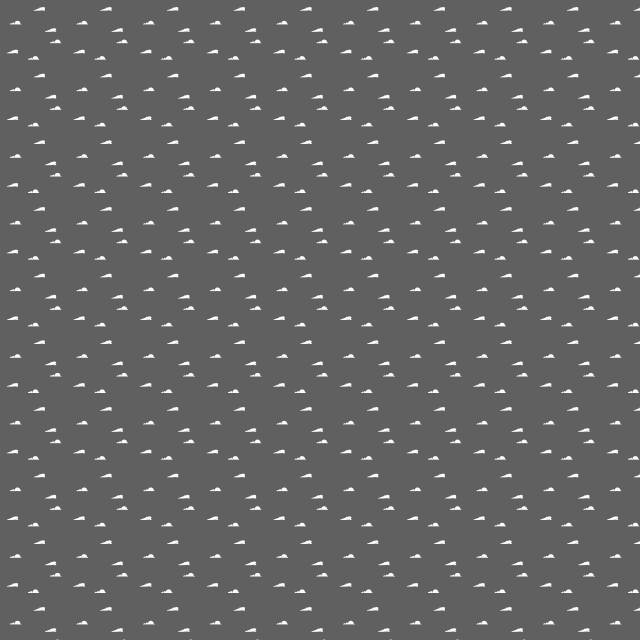
Give the GLSL for this pattern, as a Shadertoy shader.

```glsl
// Small flat-bottomed white clouds, in two shapes, tiled over plain grey.

float circle(vec2 p, vec2 center, float radius) {
    return length(p - center) - radius;
}

// Long wedge rising from a thin left tip to a blunt, notched right end.
float wedgeCloud(vec2 p) {
    vec2 tip = vec2(-6.2, 0.1), axis = vec2(10.4, 2.3);
    float h = clamp(dot(p - tip, axis) / dot(axis, axis), 0.0, 1.0);
    float d = length(p - tip - axis * h) - mix(0.5, 2.0, h);
    d = min(d, circle(p, vec2(1.2, 2.2), 1.6));
    d = min(d, circle(p, vec2(5.5, 2.9), 1.2));
    d = min(d, circle(p, vec2(5.6, 0.7), 1.1));
    return max(d, -p.y);
}

// Large dome on the right with low lobes trailing to the left.
float domeCloud(vec2 p) {
    float d = circle(p, vec2(2.3, 0.8), 3.5);
    d = min(d, circle(p, vec2(5.6, 0.0), 1.1));
    d = min(d, circle(p, vec2(-2.5, 0.6), 1.6));
    d = min(d, circle(p, vec2(-5.2, 0.0), 1.4));
    return max(d, -p.y);
}

void mainImage(out vec4 fragColor, in vec2 fragCoord) {
    // Tiles are 80 units wide, 9.6 per canvas height, counted from the top left.
    float pixel = 768.0 / iResolution.y;
    vec2 p = vec2(fragCoord.x, iResolution.y - fragCoord.y) * pixel;
    vec2 cell = mod(p, 80.0);

    // Middle of each cloud's flat base within the tile.
    vec2 wedges[3] = vec2[3](vec2(47.3, 12.8), vec2(60.7, 38.2), vec2(15.0, 64.0));
    vec2 domes[3] = vec2[3](vec2(18.7, 29.3), vec2(66.7, 51.8), vec2(40.2, 71.6));

    float d = 80.0;
    for (int i = 0; i < 3; i++) {
        d = min(d, wedgeCloud((cell - wedges[i]) * vec2(1, -1)));
        d = min(d, domeCloud((cell - domes[i]) * vec2(1, -1)));
    }

    float cloud = clamp(0.5 - d / pixel, 0.0, 1.0);
    fragColor = vec4(mix(vec3(0.376), vec3(0.99), cloud), 1.0);
}
```
